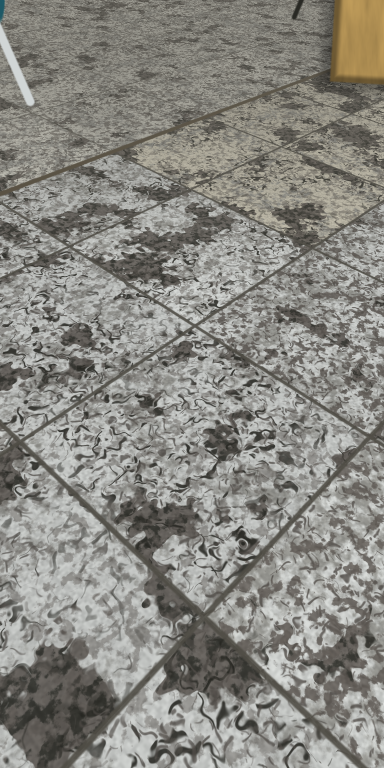
Write a Shadertoy shader that draws this texture.

```glsl
const vec3 PALE = vec3(0.77, 0.78, 0.77);
const vec3 GREY = vec3(0.56, 0.56, 0.54);
const vec3 BROWN = vec3(0.36, 0.34, 0.32);
const vec3 BLACK = vec3(0.16, 0.16, 0.14);
const vec3 CREAM = vec3(0.79, 0.77, 0.70);
const vec3 GROUT = vec3(0.31, 0.30, 0.27);
const vec3 WOOD = vec3(0.70, 0.57, 0.33);
const float BORDER = -1.8;

float hash(vec2 p) {
    vec3 q = fract(vec3(p.xyx) * 0.1031);
    q += dot(q, q.yzx + 33.33);
    return fract((q.x + q.y) * q.z);
}

float noise(vec2 p) {
    vec2 i = floor(p), f = fract(p);
    f = f * f * (3.0 - 2.0 * f);
    return mix(mix(hash(i), hash(i + vec2(1, 0)), f.x),
               mix(hash(i + vec2(0, 1)), hash(i + vec2(1, 1)), f.x), f.y);
}

float fbm(vec2 p) {
    float sum = 0.0, amp = 0.52;
    for (int i = 0; i < 5; i++) {
        sum += amp * noise(p);
        p = mat2(1.6, 1.2, -1.2, 1.6) * p + 17.3;
        amp *= 0.5;
    }
    return sum;
}

// Distance to randomly turned mineral needles, one per cell
float needles(vec2 p, float thickness) {
    vec2 cell = floor(p);
    float d = 1.0;
    for (int j = -1; j <= 1; j++)
    for (int i = -1; i <= 1; i++) {
        vec2 c = cell + vec2(i, j);
        float angle = 6.283 * hash(c + 7.7), size = hash(c + 3.1);
        vec2 axis = vec2(cos(angle), sin(angle));
        vec2 q = p - c - vec2(hash(c), hash(c + 51.9));
        float along = clamp(dot(q, axis), -0.5 * size, 0.5 * size);
        d = min(d, length(q - along * axis) - thickness * hash(c + 23.0));
    }
    return d;
}

float segment(vec2 p, vec2 a, vec2 b) {
    vec2 ab = b - a;
    return length(p - a - ab * clamp(dot(p - a, ab) / dot(ab, ab), 0.0, 1.0));
}

float cover(float d, float soft) {
    return 1.0 - smoothstep(-soft, soft, d);
}

// Granite slab: fine is salt-and-pepper grain, blotch enlarges the dark patches
vec3 granite(vec2 p, float fine, float blotch, vec3 pale) {
    vec2 warp = vec2(noise(p * 32.0), noise(p * 32.0 + 40.0)) - 0.5;
    float cloud = fbm(p * 7.0);
    float grain = fbm(p * 42.0 + 9.0);
    vec3 col = mix(pale, GREY, smoothstep(0.48, 0.72, 0.5 * cloud + 0.5 * grain + 0.08 * fine));

    float patches = fbm(p * mix(6.5, 4.0, blotch) + warp * 0.5 + 60.0);
    float mineral = smoothstep(0.61, 0.66, patches + 0.05 * blotch - 0.06 * fine);
    col = mix(col, mix(BROWN, BLACK, smoothstep(0.45, 0.65, grain)), 0.88 * mineral);

    float cluster = smoothstep(0.36, 0.58, fbm(p * 4.5 + 21.0));
    float large = needles(p * 14.0 + warp * 0.9, 0.17);
    float small = needles(p * 29.0 + warp * 1.1, 0.17);
    col = mix(col, BLACK, cover(large, 0.06) * (1.0 - fine) * (0.35 + 0.55 * cluster));
    col = mix(col, BROWN * 0.85, cover(small, 0.09) * mix(cluster * 0.75, 0.8, fine));

    float pepper = smoothstep(0.53, 0.66, fbm(p * 36.0 + 80.0));
    col = mix(col, BROWN, pepper * mix(0.45, 0.85, fine));
    return col * (0.92 + 0.16 * noise(p * 110.0));
}

// Square slabs, with a wide strip where a second grid begins
vec3 tiles(vec2 p) {
    bool beyond = p.y < BORDER;
    vec2 grid = beyond ? p - vec2(0.0, BORDER) : p;
    vec2 id = floor(grid);
    float fine = beyond ? 0.5 : step(1.0, id.x + id.y) * step(0.0, id.y);
    float blotch = beyond ? 0.2 : max(step(id.x, -1.0), step(id.y, -1.0) * hash(id + 4.0));
    float cream = beyond ? 0.5 : step(2.0, id.x) * step(id.y, -1.0);
    vec2 shift = 30.0 * vec2(hash(id + 11.0), hash(id + 29.0));
    vec3 col = granite(grid + shift, fine, blotch, mix(PALE, CREAM, cream));
    col *= 0.96 + 0.08 * hash(id + 90.0);

    vec2 edge = 0.5 - abs(fract(grid) - 0.5);
    float joint = cover(min(edge.x, edge.y) - 0.009, 0.004);
    col = mix(col, GROUT, joint * (beyond ? 0.5 : 0.9));
    return mix(col, GROUT * vec3(1.1, 1.02, 0.9), cover(abs(p.y - BORDER) - 0.026, 0.008));
}

// Furniture standing on the far floor
vec3 furniture(vec3 col, vec2 s) {
    float box = max(0.872 - 0.06 * s.x * 0.0 - 0.06 * s.y - s.x, s.y - 0.212 - 0.06 * (s.x - 0.86));
    col *= 1.0 - 0.4 * cover(box - 0.02, 0.03);
    vec3 wood = WOOD * (0.85 + 0.3 * fbm(s * vec2(45.0, 9.0)));
    wood *= 1.0 - 0.4 * smoothstep(-0.025, -0.008, box);
    col = mix(col, wood, cover(box, 0.003));
    col = mix(col, vec3(0.82, 0.84, 0.84), cover(segment(s, vec2(-0.02, 0.04), vec2(0.079, 0.265)) - 0.011, 0.003));
    col = mix(col, BLACK, cover(segment(s, vec2(0.785, 0.0), vec2(0.766, 0.045)) - 0.006, 0.003));
    return mix(col, vec3(0.12, 0.35, 0.40), cover(length(s / vec2(0.012, 0.055)) - 1.0, 0.2));
}

vec3 scene(vec2 uv) {
    // Screen plane with y downward, mapped to floor coordinates
    vec2 s = vec2(uv.x, 2.0 * (1.0 - uv.y));
    mat3 view = mat3(0.580, -0.0939, 0.2452, 0.3706, 0.1273, -0.2043, 0.0521, 1.151, 1.0);
    vec3 q = inverse(view) * vec3(s, 1.0);
    vec3 col = tiles(q.xy / q.z);

    // Distant floor is dimmer and hazier
    float far = 1.0 - smoothstep(0.05, 0.85, s.y);
    col = mix(col, vec3(0.50, 0.49, 0.45), 0.4 * far) * (1.0 - 0.1 * far);
    return furniture(col, s);
}

void mainImage(out vec4 fragColor, in vec2 fragCoord) {
    vec3 sum = vec3(0.0);
    for (int k = 0; k < 4; k++) {
        vec2 jitter = vec2(k % 2, k / 2) * 0.5 - 0.25;
        sum += scene((fragCoord + jitter) / iResolution.xy);
    }
    fragColor = vec4(sum * 0.25, 1.0);
}
```
